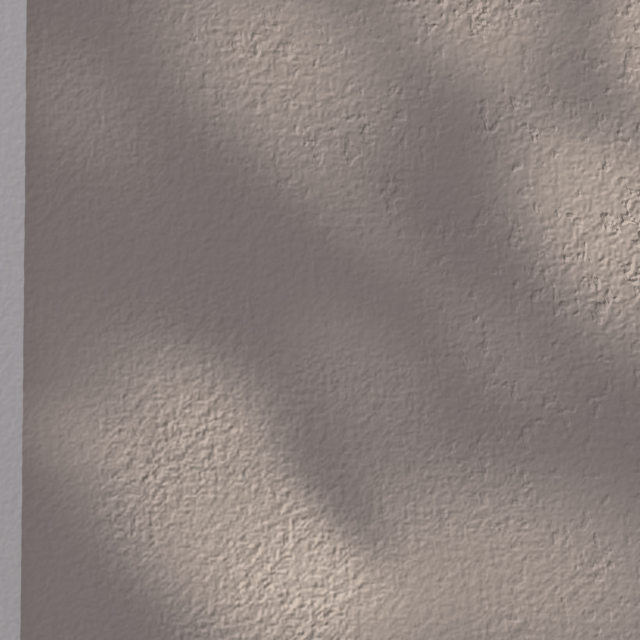
Reproduce this texture procedurally as a three.js fragment shader.

```glsl
varying vec2 vUv;

float hash(vec2 p) {
  return fract(sin(dot(p, vec2(127.1, 311.7))) * 43758.5453);
}

float noise(vec2 p) {
  vec2 cell = floor(p);
  vec2 f = fract(p);
  f = f * f * (3.0 - 2.0 * f);
  float low = mix(hash(cell), hash(cell + vec2(1.0, 0.0)), f.x);
  float high = mix(hash(cell + vec2(0.0, 1.0)), hash(cell + 1.0), f.x);
  return mix(low, high, f.y);
}

float fbm(vec2 p) {
  float sum = 0.0;
  float amp = 0.5;
  for (int i = 0; i < 4; i++) {
    sum += amp * noise(p);
    p = mat2(1.6, 1.2, -1.2, 1.6) * p + 7.3;
    amp *= 0.5;
  }
  return sum;
}

// Soft rotated ellipse with a flat core
float pool(vec2 p, vec2 center, vec2 radius, float angle) {
  float c = cos(angle);
  float s = sin(angle);
  vec2 q = mat2(c, -s, s, c) * (p - center) / radius;
  float d = dot(q, q);
  return exp(-d * sqrt(d));
}

// Dappled light: bright pools cut by diagonal shadows
float dapple(vec2 p) {
  float light = 0.0;
  light += 0.48 * pool(p, vec2(0.43, 0.91), vec2(0.21, 0.14), -0.65);
  light += 0.50 * pool(p, vec2(0.75, 0.98), vec2(0.16, 0.11), -0.55);
  light += 0.66 * pool(p, vec2(0.95, 0.66), vec2(0.22, 0.13), -1.05);
  light += 0.60 * pool(p, vec2(1.02, 0.95), vec2(0.08, 0.13), 0.2);
  light += 0.60 * pool(p, vec2(0.36, 0.19), vec2(0.29, 0.165), -0.82);
  light += 0.22 * pool(p, vec2(0.50, 0.02), vec2(0.18, 0.13), -0.3);
  light += 0.49 * pool(p, vec2(0.80, 0.10), vec2(0.30, 0.16), -0.2);
  light += 0.16 * pool(p, vec2(0.57, 0.41), vec2(0.14, 0.08), -0.8);
  light += 0.14 * pool(p, vec2(0.78, 0.45), vec2(0.14, 0.07), -0.75);
  light += 0.14 * pool(p, vec2(0.54, 0.68), vec2(0.16, 0.06), -0.75);
  light += 0.15 * pool(p, vec2(0.13, 0.83), vec2(0.13, 0.08), -0.9);
  light += 0.15 * pool(p, vec2(0.11, 0.32), vec2(0.11, 0.06), -0.3);
  light += 0.18 * pool(p, vec2(0.32, 0.38), vec2(0.12, 0.07), -0.5);
  light *= 1.0 - 0.75 * pool(p, vec2(0.52, 0.25), vec2(0.14, 0.05), -0.95);
  light *= 1.0 - 0.50 * pool(p, vec2(0.90, 0.86), vec2(0.09, 0.06), -0.8);
  light *= 1.0 - 0.80 * pool(p, vec2(0.12, 0.06), vec2(0.21, 0.08), -0.75);
  return light;
}

// Plaster height: rounded grains at two sizes plus chipped pits
float plaster(vec2 p, float roughness) {
  vec2 warped = p + 0.004 * vec2(noise(p * 60.0), noise(p * 60.0 + 19.0));
  mat2 turn = mat2(0.8, 0.6, -0.6, 0.8);
  float ripples = noise(turn * warped * 118.0);
  float grains = noise(warped * 205.0 + 31.0);
  float pits = smoothstep(0.55, 0.72, fbm(warped * vec2(62.0, 50.0) + 5.0));
  return 0.65 * ripples + 0.55 * grains - roughness * pits;
}

// Slope of the surface toward the light
float relief(vec2 p, float roughness) {
  vec2 toLight = vec2(-0.0014, 0.0013);
  return plaster(p - toLight, roughness) - plaster(p + toLight, roughness);
}

void main() {
  vec2 p = vUv;
  vec3 shadeColor = vec3(0.467, 0.431, 0.426);
  vec3 litColor = vec3(0.760, 0.702, 0.650);
  vec3 trimColor = vec3(0.610, 0.592, 0.602);

  // Wall tone with gently irregular pool borders
  vec2 drift = vec2(fbm(p * 7.0), fbm(p * 7.0 + 13.0)) - 0.47;
  float light = dapple(p + 0.02 * drift);
  vec3 wall = mix(shadeColor, litColor, clamp(light, 0.0, 1.0));
  wall *= 1.0 + 0.02 * (fbm(p * 12.0) - 0.47);

  // Grazing light reveals the surface
  float chipped = smoothstep(0.45, 0.95, p.x * 0.8 + p.y * 0.45);
  float patches = mix(0.65, 1.15, smoothstep(0.2, 0.8, noise(p * 10.0 + 3.0)));
  float slope = relief(p, 0.15 + 0.75 * chipped);
  float ripplePool = pool(p, vec2(0.36, 0.12), vec2(0.26, 0.17), -0.85);
  float strength = 0.11 + 0.46 * light + 0.20 * ripplePool;
  wall *= 1.0 + clamp(slope * strength * patches, -0.34, 0.19);

  // Pale trim along the left side
  float edge = mix(0.032, 0.042, p.y) + 0.001 * (noise(vec2(3.0, p.y * 60.0)) - 0.5);
  wall *= 1.0 - 0.04 * exp(-max(p.x - edge, 0.0) * 45.0);
  vec3 trim = trimColor * (0.98 + 0.04 * p.y + 0.08 * relief(p, 0.1));
  vec3 color = mix(trim, wall, smoothstep(-0.0015, 0.0015, p.x - edge));

  gl_FragColor = vec4(color, 1.0);
}
```
